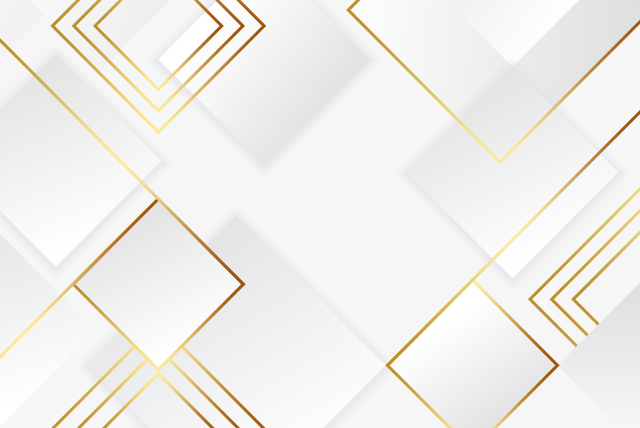
Reproduce this background procedurally as a Shadertoy shader.

```glsl
// Pale overlapping diamond panels with soft shadows and gold line accents.

const vec2 DESIGN = vec2(768.0, 512.0);  // layout grid, y pointing down
const vec3 PAPER = vec3(0.965);
const vec3 SHADOW = vec3(0.875, 0.875, 0.905);
const vec3 GOLD = vec3(0.74, 0.56, 0.17);
const vec3 PALE_GOLD = vec3(0.98, 0.92, 0.60);
const vec3 BRONZE = vec3(0.62, 0.33, 0.04);
const float LINE_HALF = 1.8;

// Offsets from the four sides of a diamond with half diagonal r
vec2 sideOffsets(vec2 p, float r) {
    return (abs(vec2(p.x + p.y, p.x - p.y)) - r) * 0.70711;
}

// Diamond distance with sharp corners
float diamond(vec2 p, float r) {
    vec2 q = sideOffsets(p, r);
    return max(q.x, q.y);
}

// Diamond distance with round outer contours
float softDiamond(vec2 p, float r) {
    vec2 q = sideOffsets(p, r);
    return length(max(q, 0.0)) + min(max(q.x, q.y), 0.0);
}

float coverage(float d, float px) {
    return clamp(0.5 - d / px, 0.0, 1.0);
}

// Metallic ramp: gold, pale gold, bronze
vec3 metal(float t) {
    vec3 lower = mix(GOLD, PALE_GOLD, smoothstep(0.0, 0.5, t));
    return mix(lower, BRONZE, smoothstep(0.5, 1.0, t));
}

// Diamond filled with a grey ramp running along dir
vec3 panel(vec3 col, vec2 p, float r, vec2 dir, float from, float to, float px) {
    float t = clamp(0.5 + 0.6 * dot(p, normalize(dir)) / r, 0.0, 1.0);
    return mix(col, vec3(mix(from, to, t)), coverage(diamond(p, r), px));
}

// Panel lifted above the page by a blurred shadow
vec3 raisedPanel(vec3 col, vec2 p, float r, vec2 dir, float from, float to, float px) {
    float shade = smoothstep(15.0, -7.0, softDiamond(p - vec2(0.0, 2.0), r));
    col = mix(col, SHADOW, shade * 0.8);
    return panel(col, p, r, dir, from, to, px);
}

// Gold diamond outline, coloured from left to right
vec3 outline(vec3 col, vec2 p, float r, float px) {
    float d = abs(diamond(p, r)) - LINE_HALF;
    return mix(col, metal(0.5 + 0.5 * p.x / r), coverage(d, px));
}

// Concentric gold outlines
vec3 nested(vec3 col, vec2 p, float r, float gap, float px) {
    for (int i = 0; i < 3; i++) col = outline(col, p, r + gap * float(i), px);
    return col;
}

// Gold segment whose ramp runs from tones.x to tones.y
vec3 goldLine(vec3 col, vec2 p, vec2 a, vec2 b, vec2 tones, float px) {
    vec2 ab = b - a;
    float h = clamp(dot(p - a, ab) / dot(ab, ab), 0.0, 1.0);
    float d = length(p - a - ab * h) - LINE_HALF;
    return mix(col, metal(mix(tones.x, tones.y, h)), coverage(d, px));
}

void mainImage(out vec4 fragColor, in vec2 fragCoord) {
    vec2 uv = fragCoord / iResolution.xy;
    vec2 p = vec2(uv.x, 1.0 - uv.y) * DESIGN;
    float px = DESIGN.y / iResolution.y;
    vec3 col = PAPER;

    // Flat panels at the borders
    col = panel(col, p - vec2(0.0, -10.0), 82.0, vec2(1.0, 0.6), 0.965, 0.945, px);
    col = panel(col, p - vec2(120.0, 0.0), 85.0, vec2(1.0, 0.3), 0.97, 0.935, px);
    col = panel(col, p - vec2(600.0, 12.0), 182.0, vec2(1.0, 0.1), 0.985, 0.88, px);
    col = panel(col, p - vec2(615.0, 0.0), 80.0, vec2(1.0, 0.7), 0.94, 1.0, px);
    col = panel(col, p - vec2(0.0, 395.0), 115.0, vec2(0.3, 1.0), 0.91, 1.0, px);

    // Chevrons tucked behind the lower right panel
    col = nested(col, p - vec2(815.0, 358.0), 127.0, 26.0, px);
    col = panel(col, p - vec2(769.0, 437.0), 100.0, vec2(0.0, 1.0), 0.88, 0.97, px);

    // Raised panels
    col = raisedPanel(col, p - vec2(67.0, 192.0), 127.0, vec2(0.4, 1.0), 0.895, 1.0, px);
    col = raisedPanel(col, p - vec2(317.0, 71.0), 127.0, vec2(1.0, 0.8), 1.02, 0.88, px);
    col = raisedPanel(col, p - vec2(615.0, 206.0), 127.0, vec2(0.5, 1.0), 0.895, 1.0, px);
    col = raisedPanel(col, p - vec2(284.0, 437.0), 179.0, vec2(0.6, 1.0), 0.895, 1.0, px);

    // Concentric outlines above and below
    col = nested(col, p - vec2(190.0, 31.0), 76.0, 25.5, px);
    col = nested(col, p - vec2(190.0, 523.0), 76.0, 30.5, px);

    // Framed diamonds
    col = panel(col, p - vec2(190.0, 340.0), 102.0, vec2(0.5, 1.0), 0.89, 1.0, px);
    col = panel(col, p - vec2(567.0, 437.0), 102.0, vec2(0.7, 1.0), 1.02, 0.88, px);
    col = outline(col, p - vec2(190.0, 340.0), 102.0, px);
    col = outline(col, p - vec2(567.0, 437.0), 102.0, px);
    col = outline(col, p - vec2(600.0, 12.0), 182.0, px);

    // Long diagonals extending the frames
    col = goldLine(col, p, vec2(189.0, 239.0), vec2(-2.0, 429.0), vec2(1.0, 0.42), px);
    col = goldLine(col, p, vec2(-2.0, 46.0), vec2(292.0, 340.0), vec2(0.0, 1.0), px);
    col = goldLine(col, p, vec2(465.0, 437.0), vec2(770.0, 132.0), vec2(0.0, 1.0), px);

    fragColor = vec4(min(col, 1.0), 1.0);
}
```
